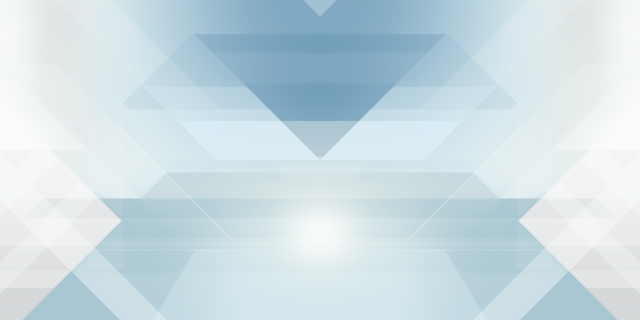
Give the GLSL for this background, as a WebGL 2 fragment shader.

```glsl
#version 300 es
precision highp float;
// Mirrored abstract background: translucent blue and white chevrons, bands and a soft glow.
uniform vec2 u_resolution;
out vec4 outColor;

const vec3 WHITE = vec3(0.985, 0.99, 0.99);
const vec3 DEEP = vec3(0.41, 0.59, 0.71);
const vec3 BLUE = vec3(0.50, 0.66, 0.76);
const vec3 PALE = vec3(0.82, 0.90, 0.925);
const vec3 ICE = vec3(0.86, 0.93, 0.965);
const vec3 TEAL = vec3(0.59, 0.73, 0.78);
const vec3 MIST = vec3(0.89, 0.915, 0.91);
const vec3 GREY = vec3(0.78, 0.79, 0.80);

// Smooth step at an edge, about one pixel wide
float past(float edge, float v) {
  return clamp((v - edge) / max(fwidth(v), 1e-4) + 0.5, 0.0, 1.0);
}

float band(float lo, float hi, float v) {
  return past(lo, v) * (1.0 - past(hi, v));
}

float glow(vec2 p, vec2 center, vec2 radius) {
  vec2 q = (p - center) / radius;
  return exp(-dot(q, q));
}

float hash(float n) {
  return fract(sin(n * 91.7) * 4375.5);
}

// Soft backdrop: blue at the top, pale below, misty white at the sides
vec3 backdrop(vec2 p) {
  vec3 c = mix(BLUE, PALE, smoothstep(0.08, 0.72, length(p * vec2(1.0, 1.1))));
  c = mix(c, TEAL, 0.5 * smoothstep(0.55, 0.75, p.y) * smoothstep(0.2, 0.5, p.x));
  c = mix(c, MIST, smoothstep(0.5, 0.85, p.x) * (1.0 - smoothstep(0.45, 0.72, p.y)));
  c = mix(c, GREY, 0.3 * glow(p, vec2(0.84, 0.07), vec2(0.09, 0.14)));
  c = mix(c, WHITE, 0.85 * glow(p, vec2(1.0, 0.12), vec2(0.12, 0.28)));
  return mix(c, vec3(0.94, 0.955, 0.945), 0.45 * glow(p, vec2(0.58, 0.52), vec2(0.12, 0.13)));
}

// Chevrons of the upper half; fall and rise are the two diagonal coordinates
vec3 upperChevrons(vec3 c, vec2 p, float fall, float rise) {
  c = mix(c, WHITE, 0.16 * band(0.654, 0.823, fall) * (1.0 - past(0.34, p.y)));
  c = mix(c, WHITE, 0.08 * band(0.823, 1.026, fall) * (1.0 - past(0.5, p.y)));
  float roof = (1.0 - past(0.294, rise)) * band(0.107, 0.341, p.y);
  c = mix(c, DEEP, 0.11 * roof * (1.0 - past(0.94, fall)));

  float wing = band(0.5, 0.823, fall);
  c = mix(c, ICE, 0.3 * wing * band(0.271, 0.341, p.y));
  c = mix(c, ICE, 0.45 * wing * band(0.341, 0.378, p.y));
  c = mix(c, ICE, 0.88 * wing * band(0.378, 0.5, p.y));

  float vee = 1.0 - past(0.5, fall);
  float core = glow(p, vec2(0.0, 0.33), vec2(0.24, 0.22));
  c = mix(c, DEEP, (0.27 + 0.5 * core) * vee * band(0.107, 0.378, p.y));
  c = mix(c, WHITE, 0.07 * vee * band(0.165, 0.26, p.y));
  c = mix(c, vec3(0.66, 0.76, 0.82), 0.85 * vee * band(0.378, 0.49, p.y));
  return mix(c, PALE, 0.4 * (1.0 - past(0.052, fall)));
}

// Horizontal slabs of the lower half and the glow between them
vec3 lowerSlabs(vec3 c, vec2 p, float fall, float rise) {
  float slope = 1.0 - past(-0.06, rise);
  c = mix(c, vec3(0.74, 0.82, 0.84), 0.65 * slope * band(0.539, 0.62, p.y));
  c = mix(c, TEAL, 0.62 * band(0.62, 0.682, p.y));
  c = mix(c, TEAL, 0.38 * band(0.682, 0.742, p.y) * (1.0 - past(0.0, rise)));
  c = mix(c, TEAL, 0.2 * band(0.742, 0.846, p.y));
  c = mix(c, TEAL, 0.18 * band(0.846, 0.854, p.y));
  float plinth = past(0.78, p.y) * (1.0 - past(0.39, p.x - 0.6 * (p.y - 0.78)));
  c = mix(c, PALE, 0.45 * plinth);
  c = mix(c, WHITE, 0.1 * band(0.5, 0.565, p.y) * (1.0 - past(0.664, fall)));
  c = mix(c, vec3(0.95, 0.96, 0.93), 0.58 * glow(p, vec2(0.0, 0.70), vec2(0.32, 0.20)));
  return mix(c, WHITE, 0.9 * glow(p, vec2(0.0, 0.73), vec2(0.11, 0.10)));
}

// Side panels: white wedge, banded grey diamond and broad crossing stripes
vec3 sidePanels(vec3 c, vec2 p, float fall, float rise) {
  c = mix(c, WHITE, 0.09 * band(0.615, 0.725, p.x) * band(0.38, 0.84, p.y));
  float fade = 1.0 - smoothstep(0.45, 0.78, p.y);
  c = mix(c, WHITE, 0.18 * fade * band(1.026, 1.1875, fall) * past(0.2, p.y));
  float ribbon = band(1.479, 1.625, fall);
  c = mix(c, WHITE, 0.35 * ribbon * past(0.69, p.y));
  c = mix(c, TEAL, 0.4 * past(1.625, fall) * past(0.84, p.y));
  float wedge = past(1.1875, fall) * past(0.245, p.y);
  float solid = mix(0.4, 0.95, smoothstep(1.18, 1.36, fall));
  c = mix(c, WHITE, solid * wedge * (1.0 - past(0.468, p.y)));
  c = mix(c, WHITE, 0.3 * wedge * band(0.468, 0.62, p.y));

  float reach = p.x - abs(p.y - 0.69);
  float diamond = past(0.62, reach) * past(0.468, p.y);
  c = mix(c, TEAL, 0.2 * exp(-abs(reach - 0.62) * 60.0) * past(0.6, p.y));
  vec3 panel = mix(vec3(0.96), vec3(0.89), smoothstep(0.45, 1.0, p.y));
  float inner = 1.0 - past(0.24, rise);
  panel = mix(panel, GREY, 0.22 * band(0.62, 0.682, p.y) * inner);
  panel = mix(panel, GREY, 0.22 * band(0.768, 0.846, p.y));
  panel = mix(panel, GREY, 0.4 * past(0.90, p.y));
  panel = mix(panel, WHITE, 0.4 * ribbon);
  for (int i = 0; i < 2; i++) {
    float start = 0.08 + 0.24 * float(i);
    panel = mix(panel, WHITE, 0.35 * band(start, start + 0.1, rise));
  }
  return mix(c, panel, 0.95 * diamond);
}

void main() {
  vec2 uv = gl_FragCoord.xy / u_resolution;
  vec2 p = vec2(abs(2.0 * uv.x - 1.0), 1.0 - uv.y); // mirrored, depth from the top
  float fall = p.x + p.y;
  float rise = p.x - p.y;
  vec3 c = backdrop(p);
  c = upperChevrons(c, p, fall, rise);
  c = lowerSlabs(c, p, fall, rise);
  c = sidePanels(c, p, fall, rise);

  // Fine highlights: one diagonal and a few scattered horizontals
  c = mix(c, WHITE, 0.3 * band(1.022, 1.028, fall) * band(0.4, 0.742, p.y));
  for (int i = 0; i < 3; i++) {
    float y = 0.68 + 0.1 * hash(float(i) + 1.0);
    c = mix(c, WHITE, 0.12 * band(y, y + 0.005, p.y));
  }
  outColor = vec4(c, 1.0);
}
```
